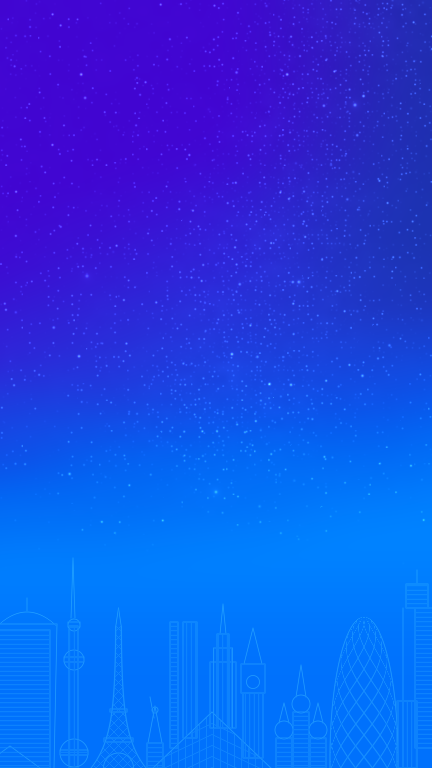
Give the GLSL for this background, as a WebGL 2 fragment shader.

```glsl
#version 300 es
precision highp float;
// Starry violet-to-azure night sky above a thin line-drawn city skyline.
uniform vec2 u_resolution;
out vec4 fragColor;

const float WIDTH = 4.32;   // canvas width in scene units
const float LINE = 0.010;   // stroke width
const float LINE_ALPHA = 0.34;
const float STAR_GAIN = 0.62;
const vec3 VIOLET = vec3(0.255, 0.02, 0.82);
const vec3 INDIGO = vec3(0.13, 0.22, 0.855);
const vec3 DUSK = vec3(0.10, 0.20, 0.66);
const vec3 BLUE = vec3(0.01, 0.37, 0.94);
const vec3 AZURE = vec3(0.00, 0.512, 1.00);
const vec3 GROUND = vec3(0.00, 0.445, 0.99);
const vec3 STAR = vec3(0.36, 0.62, 0.90);
const vec3 INK = vec3(0.30, 0.82, 1.00);
// Bright stars: x, y, strength
const vec3 BEACONS[4] = vec3[4](vec3(2.16, 2.76, 0.7), vec3(3.55, 6.63, 0.9),
  vec3(2.99, 4.86, 0.7), vec3(0.87, 4.92, 0.6));

vec2 p;            // current point in scene units
float pixel;       // size of one pixel in scene units
float ink = 0.0;   // line coverage gathered so far

float hash(vec2 q) { return fract(sin(dot(q, vec2(127.1, 311.7))) * 43758.5453); }

float noise(vec2 q) {
  vec2 i = floor(q), f = fract(q);
  f = f * f * (3.0 - 2.0 * f);
  return mix(mix(hash(i), hash(i + vec2(1, 0)), f.x),
             mix(hash(i + vec2(0, 1)), hash(i + vec2(1, 1)), f.x), f.y);
}

// Pen tools: each adds its stroke to the ink
float stroke(float d) { return 1.0 - smoothstep(0.0, pixel, abs(d) - 0.5 * (LINE - pixel)); }
float stripes(float v, float gap) { return stroke((fract(v / gap) - 0.5) * gap); }
void draw(float coverage) { ink = max(ink, coverage); }
void seg(float x0, float y0, float x1, float y1) {
  vec2 q = p - vec2(x0, y0), e = vec2(x1 - x0, y1 - y0);
  draw(stroke(length(q - e * clamp(dot(q, e) / dot(e, e), 0.0, 1.0))));
}
void ring(float x, float y, float r) { draw(stroke(length(p - vec2(x, y)) - r)); }
void spire(float x, float base, float tip, float w) {
  seg(x - w, base, x, tip);
  seg(x + w, base, x, tip);
}
// Box from its centre x, half width, bottom and top, filled with stripes along v
void box(float x, float w, float y0, float y1, float v, float gap) {
  vec2 q = abs(p - vec2(x, 0.5 * (y0 + y1))) - vec2(w, 0.5 * (y1 - y0));
  float d = length(max(q, 0.0)) + min(max(q.x, q.y), 0.0);
  draw(max(stroke(d), 0.6 * stripes(v, gap) * step(d, 0.0)));
}
void floors(float x, float w, float y0, float y1) { box(x, w, y0, y1, p.y, 0.045); }
void columns(float x, float w, float y0, float y1) { box(x, w, y0, y1, p.x, 0.045); }

vec3 sky() {
  float y = p.y + 0.2 * (noise(p * vec2(0.8, 1.6)) - 0.5) - 0.14 * (p.x - 2.16);
  vec3 c = mix(INDIGO, VIOLET, smoothstep(3.8, 6.7, y + 0.3 * (2.16 - p.x)));
  c = mix(c, DUSK, 0.85 * smoothstep(2.0, 4.6, p.x) * smoothstep(3.2, 5.4, p.y));
  c = mix(BLUE, c, smoothstep(2.8, 4.5, y));
  c = mix(AZURE, c, smoothstep(1.9, 3.5, y));
  return mix(GROUND, c, smoothstep(0.9, 2.4, p.y));
}

float starLayer(float cell, float chance, float radius) {
  vec2 id = floor(p / cell);
  vec2 d = cell * (fract(p / cell) - 0.2 - 0.6 * vec2(hash(id + 3.1), hash(id + 7.7)));
  float shine = hash(id + 15.3);
  return step(hash(id), chance) * shine * shine * shine * exp(-dot(d, d) / (radius * radius));
}

float stars() {
  float offset = (p.x - 2.75 - 0.32 * (p.y - 5.0)) / 0.95;
  float band = exp(-offset * offset), fade = smoothstep(1.9, 4.0, p.y);
  float density = (0.3 + 0.7 * band) * fade;
  float s = 0.75 * starLayer(0.047, 0.8 * density, 0.009);
  s += 1.1 * starLayer(0.11, 0.6 * density, 0.010);
  s += 1.5 * starLayer(0.31, 0.5 * density, 0.012);
  s += 0.05 * fade * (0.3 + band) * noise(p * 3.0) * noise(p * 9.0);   // faint haze
  s *= smoothstep(1.9, 2.6, p.y);
  for (int i = 0; i < 4; i++) {
    float r = length(p - BEACONS[i].xy);
    s += BEACONS[i].z * (exp(-r * r / 0.0002) + 0.2 * exp(-r / 0.03));
  }
  return s;
}

void westSkyline() {
  // Office block with curved roof
  floors(0.2, 0.30, 0.0, 1.38);
  seg(0.54, 0.0, 0.57, 1.44);
  draw(stroke(p.y - 1.56 + 1.6 * (p.x - 0.27) * (p.x - 0.27)) * step(p.x, 0.57));
  seg(0.0, 1.44, 0.57, 1.44);
  seg(0.27, 1.56, 0.27, 1.70);
  spire(0.1, 0.0, 0.22, 0.3);
  // Tower with spheres
  spire(0.73, 1.5, 2.1, 0.02);
  columns(0.735, 0.045, 0.0, 1.42);
  for (float i = 0.0; i < 3.0; i++) {
    float y = 0.15 + 0.93 * i - 0.29 * i * (i - 1.0), r = 0.14 - 0.04 * i;
    ring(0.74, y, r);
    floors(0.74, r, y - 0.02, y + 0.03);
  }
  // Flared lattice tower
  float x = p.x - 1.185, w = 0.025 + 0.25 * exp(-3.2 * p.y), below = step(p.y, 1.42);
  draw(below * stroke(0.8 * (abs(x) - w)));
  draw(0.6 * below * step(abs(x), w) * max(stripes(p.y + x, 0.09), stripes(p.y - x, 0.09)));
  spire(1.185, 1.4, 1.6, 0.03);
  ring(1.185, 0.0, 0.15);
  floors(1.185, 0.145, 0.26, 0.30);
  floors(1.185, 0.085, 0.56, 0.59);
  // Statue on a plinth
  floors(1.55, 0.08, 0.0, 0.25);
  spire(1.55, 0.25, 0.62, 0.07);
  ring(1.55, 0.58, 0.03);
  seg(1.54, 0.5, 1.5, 0.71);
}

void eastSkyline() {
  // Slab and stepped tower
  floors(1.74, 0.04, 0.2, 1.46);
  columns(1.90, 0.07, 0.3, 1.46);
  spire(2.23, 1.34, 1.64, 0.03);
  for (float i = 0.0; i < 3.0; i++) columns(2.23, 0.06 + 0.035 * i, 0.4, 1.34 - 0.14 * i);
  // Clock tower
  spire(2.53, 1.04, 1.4, 0.09);
  ring(2.53, 0.86, 0.065);
  box(2.53, 0.12, 0.75, 1.04, p.y, 0.3);
  columns(2.53, 0.1, 0.1, 0.75);
  // Arched hall
  float roof = 0.56 - 0.95 * abs(p.x - 2.12);
  draw(stroke(0.7 * (p.y - roof)) * step(0.0, p.y));
  draw(0.55 * step(p.y, roof) * max(stripes(p.x, 0.07), stripes(p.y - 0.5 * roof, 0.11)));
  // Onion domes
  for (float i = -1.0; i < 2.0; i++) {
    float h = 0.64 - 0.26 * abs(i), c = 3.01 + 0.17 * i;
    ring(c, h, 0.09);
    spire(c, h + 0.07, h + 0.39 - 0.12 * abs(i), 0.05);
    floors(c, 0.08, 0.0, h - 0.08);
  }
  // Rounded glass tower with diagonal lattice
  float t = max(p.y - 0.1, 0.0) / 1.41, x = p.x - 3.64;
  float w = 0.34 * sqrt(max(1.0 - t * t, 0.0001)), a = 0.22 * asin(clamp(x / w, -1.0, 1.0));
  float below = step(p.y, 1.51), glass = below * step(abs(x), w);
  draw(below * stroke(0.9 * (abs(x) - w)));
  draw(0.85 * glass * max(stripes(0.5 * p.y + a, 0.11), stripes(0.5 * p.y - a, 0.11)));
  // Tiered high-rise at the edge
  seg(4.17, 1.85, 4.17, 1.98);
  floors(4.17, 0.11, 1.6, 1.84);
  seg(4.03, 0.0, 4.03, 1.6);
  floors(4.28, 0.13, 0.2, 1.6);
  columns(4.07, 0.1, 0.0, 0.67);
}

void main() {
  pixel = WIDTH / u_resolution.x;
  p = gl_FragCoord.xy * pixel;
  vec3 color = sky() + STAR * STAR_GAIN * stars();
  westSkyline();
  eastSkyline();
  fragColor = vec4(mix(color, INK, LINE_ALPHA * ink), 1.0);
}
```
